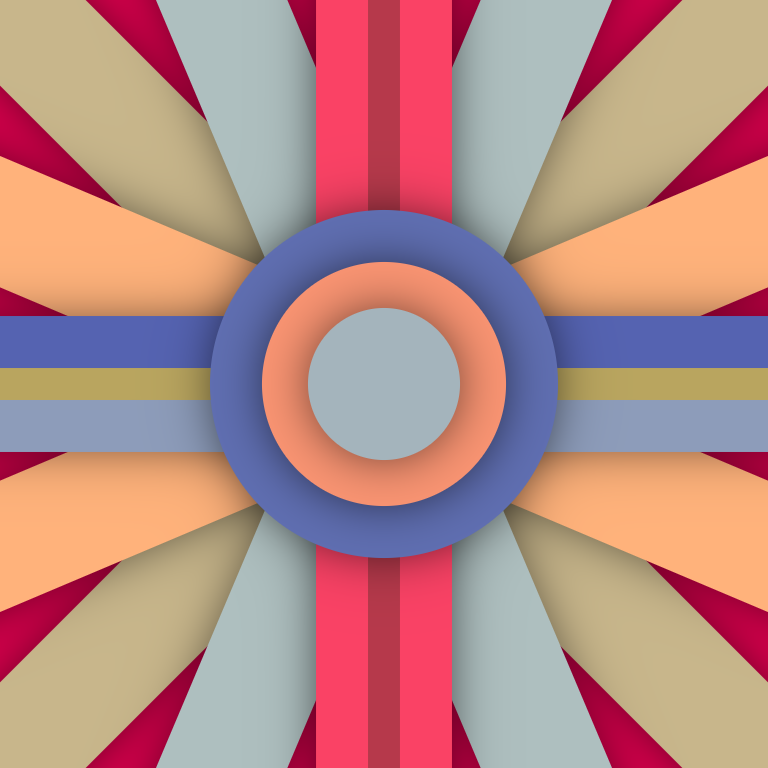
A three.js fragment shader for this background:

```glsl
varying vec2 vUv;

#define FAN_ANGLE 0.4
#define RAY_HALF 0.0788
#define BAND_HALF 0.0885
#define STRIPE_HALF 0.0208
#define DISC_OUTER 0.2266
#define DISC_MIDDLE 0.1589
#define DISC_INNER 0.0990
#define SHADOW_SIGMA 0.030
#define SHADOW_SOFT 0.5
#define SHADOW_DEEP 0.6

const vec3 CRIMSON = vec3(0.865, 0.0, 0.305);
const vec3 TAN = vec3(0.784, 0.714, 0.545);
const vec3 PEACH = vec3(1.0, 0.698, 0.482);
const vec3 MIST = vec3(0.682, 0.749, 0.749);
const vec3 PINK = vec3(0.980, 0.259, 0.396);
const vec3 BRICK = vec3(0.714, 0.224, 0.294);
const vec3 INDIGO = vec3(0.333, 0.388, 0.694);
const vec3 OLIVE = vec3(0.725, 0.647, 0.373);
const vec3 PERIWINKLE = vec3(0.553, 0.612, 0.729);
const vec3 DISC_BLUE = vec3(0.376, 0.435, 0.698);
const vec3 CORAL = vec3(0.984, 0.584, 0.451);
const vec3 SILVER = vec3(0.643, 0.706, 0.737);

// Coverage of a shape with signed distance d, smoothed over one pixel
float coverage(float d) {
  float pixel = max(fwidth(vUv.x), 0.00001);
  return clamp(0.5 - d / pixel, 0.0, 1.0);
}

// Soft shadow under the shape, then the shape itself
vec3 layer(vec3 below, float d, vec3 paint, float shadow) {
  float blur = 1.0 / (1.0 + exp(1.702 * d / SHADOW_SIGMA));
  return mix(below * (1.0 - shadow * blur), paint, coverage(d));
}

// Distance to a straight band through the centre, angle from the x axis
float rayDistance(vec2 p, float angle) {
  return abs(p.y * cos(angle) - p.x * sin(angle)) - RAY_HALF;
}

void main() {
  vec2 p = vUv - 0.5;
  vec2 q = abs(p);
  float r = length(p);
  const float QUARTER_TURN = 1.5707963;

  // Fanned rays, mirrored into all four quadrants
  vec3 color = CRIMSON;
  color = layer(color, rayDistance(q, 0.5 * QUARTER_TURN), TAN, SHADOW_SOFT);
  color = layer(color, rayDistance(q, FAN_ANGLE), PEACH, SHADOW_SOFT);
  color = layer(color, rayDistance(q, QUARTER_TURN - FAN_ANGLE), MIST, SHADOW_SOFT);

  // Striped cross
  vec3 upright = mix(PINK, BRICK, coverage(q.x - STRIPE_HALF));
  vec3 level = mix(PERIWINKLE, INDIGO, coverage(-p.y));
  level = mix(level, OLIVE, coverage(q.y - STRIPE_HALF));
  color = layer(color, q.x - BAND_HALF, upright, SHADOW_DEEP);
  // The level band casts its shadow only outside the upright band
  float sideShadow = SHADOW_SOFT * (1.0 - coverage(q.x - BAND_HALF));
  color = layer(color, q.y - BAND_HALF, level, sideShadow);

  // Stacked discs
  color = layer(color, r - DISC_OUTER, DISC_BLUE, SHADOW_SOFT);
  color = layer(color, r - DISC_MIDDLE, CORAL, SHADOW_SOFT);
  color = layer(color, r - DISC_INNER, SILVER, SHADOW_SOFT);

  gl_FragColor = vec4(color, 1.0);
}
```
